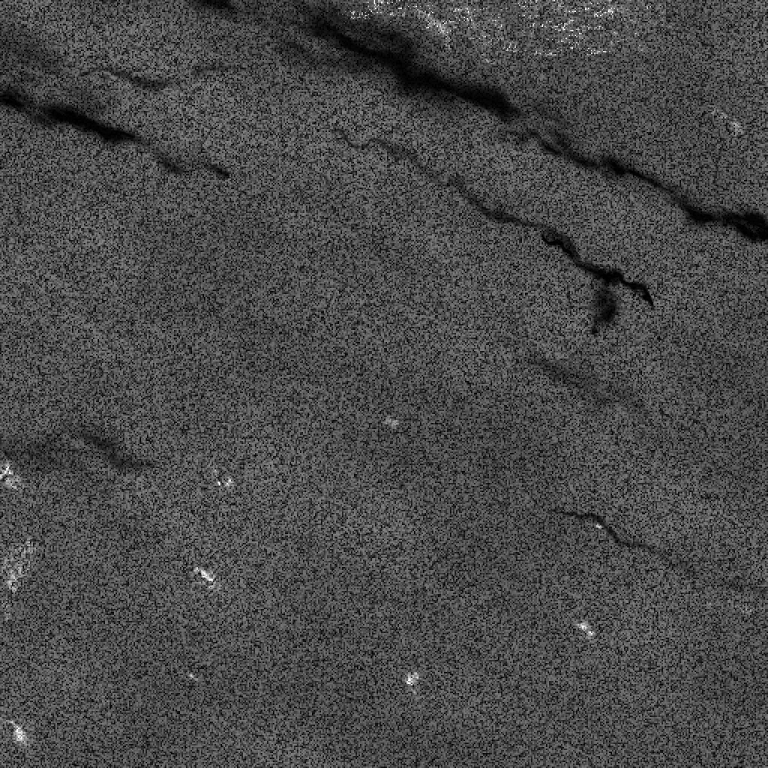
Write a Shadertoy shader that draws this texture.

```glsl
#define GRAINS 512.0        // speckle cells across the canvas
#define BRIGHTNESS 0.487    // brightest ordinary speckle
#define BLACK_LEVEL 0.014   // amount cut from every grain
#define SPECKLE_CURVE 0.61  // lower values give fewer dark grains
#define CLOUD_DEPTH 0.50    // contrast of the broad mottling
#define WARP 0.055          // raggedness of the dark streaks
#define DRIFT_ANGLE -0.42   // direction of streaks and mottling
#define GLINTS 9
#define GLINT_SIZE 0.021
#define STREAKS 11
#define RIDGES 5

// Streak end points: start.xy, end.xy
const vec4 STREAK_LINE[STREAKS] = vec4[](
    vec4(0.22, 1.03, 0.74, 0.82), vec4(0.66, 0.84, 1.06, 0.67),
    vec4(-0.06, 0.90, 0.29, 0.77), vec4(0.44, 0.83, 0.78, 0.66),
    vec4(0.70, 0.69, 0.85, 0.61), vec4(0.795, 0.64, 0.775, 0.56),
    vec4(-0.03, 0.44, 0.19, 0.39), vec4(0.11, 0.90, 0.33, 0.90),
    vec4(0.71, 0.335, 1.05, 0.21), vec4(0.64, 0.55, 0.84, 0.46),
    vec4(-0.10, 0.96, 0.12, 0.87));
// Streak half width and darkness
const vec2 STREAK_STYLE[STREAKS] = vec2[](
    vec2(0.040, 0.60), vec2(0.015, 0.80), vec2(0.015, 0.70),
    vec2(0.007, 0.42), vec2(0.010, 0.75), vec2(0.013, 0.62),
    vec2(0.026, 0.45), vec2(0.009, 0.38), vec2(0.007, 0.45),
    vec2(0.022, 0.28), vec2(0.055, 0.32));
// Faint bright ridges
const vec4 RIDGE_LINE[RIDGES] = vec4[](
    vec4(0.50, 1.01, 0.64, 0.92), vec4(0.93, 0.87, 1.02, 0.74),
    vec4(0.035, 0.30, 0.01, 0.18), vec4(0.10, 0.12, 0.20, 0.0),
    vec4(0.84, 0.245, 1.02, 0.20));

float hash(ivec2 cell, int seed) {
    uint h = uint(cell.x) * 1664525u + uint(cell.y) * 1013904223u + uint(seed) * 747796405u;
    h = (h ^ (h >> 16)) * 2246822519u;
    h = (h ^ (h >> 13)) * 3266489917u;
    return float((h ^ (h >> 16)) >> 8) / 16777216.0;
}

float blendCells(ivec2 cell, vec2 f, int seed) {
    return mix(mix(hash(cell, seed), hash(cell + ivec2(1, 0), seed), f.x),
               mix(hash(cell + ivec2(0, 1), seed), hash(cell + ivec2(1, 1), seed), f.x), f.y);
}

float noise(vec2 p, int seed) {
    vec2 f = fract(p);
    return blendCells(ivec2(floor(p)), f * f * (3.0 - 2.0 * f), seed);
}

float fbm(vec2 p, int seed) {
    float sum = 0.0, weight = 0.5;
    for (int i = 0; i < 5; i++) {
        sum += weight * noise(p, seed + i);
        p = mat2(1.6, 1.2, -1.2, 1.6) * p;
        weight *= 0.55;
    }
    return sum / 1.06;
}

// Square grains whose borders are smoothed over one pixel
float grain(vec2 uv, int seed) {
    vec2 q = uv * GRAINS - 0.5;
    float pixel = GRAINS / iResolution.y;
    vec2 f = clamp((fract(q) - 0.5) / pixel + 0.5, 0.0, 1.0);
    return blendCells(ivec2(floor(q)), f, seed);
}

vec2 rotate(vec2 p, float angle) {
    float c = cos(angle), s = sin(angle);
    return vec2(c * p.x + s * p.y, c * p.y - s * p.x);
}

// Tapered soft line
float streak(vec2 p, vec4 line, float width) {
    vec2 along = line.zw - line.xy, rel = p - line.xy;
    float h = clamp(dot(rel, along) / dot(along, along), 0.0, 1.0);
    float d = length(rel - along * h) / (width * mix(0.3, 1.0, sin(3.14159 * h)));
    return exp(-d * d);
}

// Dark streaks broken into wisps, crossed by thin bright ridges
float streakLight(vec2 uv) {
    vec2 warp = vec2(fbm(uv * 22.0, 20), fbm(uv * 22.0, 30)) - 0.5;
    float wisps = smoothstep(0.28, 0.66, fbm(rotate(uv, DRIFT_ANGLE) * vec2(13.0, 38.0), 40));
    float light = 1.0;
    for (int i = 0; i < STREAKS; i++) {
        float dark = streak(uv + WARP * warp, STREAK_LINE[i], STREAK_STYLE[i].x);
        light *= 1.0 - min(dark * STREAK_STYLE[i].y * (0.25 + 1.25 * wisps), 0.92);
    }
    float broken = smoothstep(0.4, 0.7, fbm(uv * 45.0, 45));
    for (int i = 0; i < RIDGES; i++)
        light += 0.7 * broken * streak(uv + WARP * warp, RIDGE_LINE[i], 0.007);
    return light;
}

// Ragged bright patches over the lower half
float glints(vec2 uv) {
    vec2 ragged = vec2(noise(uv * 90.0, 51), noise(uv * 90.0, 52)) - 0.5;
    float sum = 0.0;
    for (int i = 0; i < GLINTS; i++) {
        vec2 center = fract(vec2(0.7549, 0.5698) * float(i) + vec2(0.25, 0.26)) * vec2(1.0, 0.46);
        float size = GLINT_SIZE * mix(0.4, 1.0, hash(ivec2(i, 3), 50));
        vec2 d = rotate(uv - center + 0.018 * ragged, -0.8) / (size * vec2(1.0, 0.4));
        sum += exp(-dot(d, d));
    }
    return sum * smoothstep(0.25, 0.65, noise(uv * 200.0, 55));
}

// Built-up ground beyond the upper shoreline
float townGlow(vec2 uv) {
    float shore = 1.0 - 0.26 * (uv.x - 0.37) + 0.03 * (noise(uv * 25.0, 60) - 0.5);
    float land = smoothstep(-0.005, 0.01, uv.y - max(shore, 0.925));
    land *= smoothstep(0.36, 0.40, uv.x) * (1.0 - smoothstep(0.80, 0.90, uv.x));
    float blocks = smoothstep(0.35, 0.85, noise(rotate(uv, 0.15) * vec2(60.0, 190.0), 65));
    return land * (0.02 + 0.75 * blocks * pow(grain(uv, 70), 4.0));
}

void mainImage(out vec4 fragColor, in vec2 fragCoord) {
    vec2 uv = fragCoord / iResolution.y;

    // Broad mottling, stronger toward the top
    float clouds = fbm(rotate(uv, DRIFT_ANGLE) * vec2(6.0, 12.0), 1) - 0.5;
    float tone = 1.0 + CLOUD_DEPTH * mix(0.7, 1.3, uv.y) * clouds;
    tone *= streakLight(uv);

    // Speckle, then bright returns
    float shade = BRIGHTNESS * tone * pow(grain(uv, 9), SPECKLE_CURVE) - BLACK_LEVEL;
    shade += townGlow(uv) + glints(uv) * (0.25 + 0.6 * grain(uv, 80));
    fragColor = vec4(vec3(clamp(shade, 0.0, 1.0)), 1.0);
}
```
